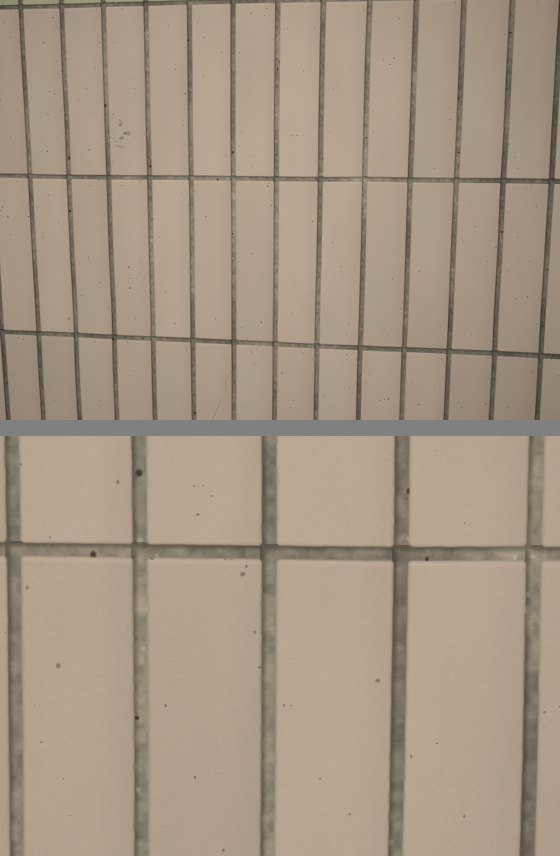
Top, the full canvas; bottom, a detail of the centre.
A Shadertoy shader for this texture:

```glsl
// Tall beige wall tiles in stacked rows, seen slightly askew, with gritty grey joints.
// A quadratic perspective is inverted to get column and row numbers; rounded tile
// edges, per-tile tint, noise, specks, a hairline crack and lens falloff are added.

float hash(vec2 p) {
    return fract(sin(dot(p, vec2(127.1, 311.7))) * 43758.545);
}

float noise(vec2 p) {
    vec2 i = floor(p), f = fract(p);
    f = f * f * (3.0 - 2.0 * f);
    return mix(mix(hash(i), hash(i + vec2(1, 0)), f.x),
               mix(hash(i + vec2(0, 1)), hash(i + vec2(1, 1)), f.x), f.y);
}

float fbm(vec2 p) {
    float sum = 0.0, weight = 0.5;
    for (int i = 0; i < 4; i++) {
        sum += weight * noise(p);
        p = p * 2.03 + 7.1;
        weight *= 0.5;
    }
    return sum;
}

// Solves a*n + b*n*n = d; returns n and the local spacing
vec2 gridNumber(float a, float b, float d) {
    float spacing = sqrt(max(a * a + 4.0 * b * d, 1e-5));
    return vec2(2.0 * d / (a + spacing), spacing);
}

// Random soft dots, one candidate in each cell
float specks(vec2 p, float cells, float density) {
    vec2 g = p * cells, id = floor(g);
    vec2 center = 0.3 + 0.4 * vec2(hash(id + 3.7), hash(id + 9.2));
    vec2 d = (fract(g) - center) * vec2(1.0, 0.6 + 0.8 * hash(id + 5.1));
    float radius = 0.1 + 0.16 * hash(id + 1.3);
    return step(hash(id), density) * smoothstep(radius, radius * 0.3, length(d));
}

void mainImage(out vec4 fragColor, in vec2 fragCoord) {
    // Unit is the canvas width, y runs downward
    vec2 p = vec2(fragCoord.x, iResolution.y - fragCoord.y) / iResolution.x;
    float blur = max(0.8 / iResolution.x, 0.0008);

    // Columns fan out upward and widen to the right; rows tilt and shrink downward
    vec2 wobble = 0.0016 * (vec2(noise(p * 9.0), noise(p * 9.0 + 40.0)) - 0.5);
    vec2 w = p + wobble;
    vec2 column = gridNumber(0.0806 - 0.0095 * w.y, 0.00065 + 0.0002 * w.y,
                             w.x - 0.496 + 0.008 * w.y);
    float across = w.x - 0.495;
    vec2 row = gridNumber(0.3066 + 0.034 * across, -0.0111,
                          w.y - 0.319 - 0.01 * across);
    vec2 cell = vec2(column.x, row.x);
    vec2 tile = floor(cell);

    // Signed offset from the nearest joint, then distance inside the tile
    vec2 offset = (fract(cell + 0.5) - 0.5) * vec2(column.y, row.y);
    float grit = fbm(p * 170.0);
    vec2 halfJoint = vec2(0.0039 + 0.0014 * p.x * (1.0 - p.y), 0.0037 + 0.0008 * p.x);
    vec2 inside = abs(offset) - halfJoint - 0.0009 * (grit - 0.47);
    float edge = 0.0026 - length(max(0.0026 - inside, 0.0));
    float tileMask = smoothstep(-blur, blur, edge);

    // Glaze: tint per tile, soft clouding, shaded right side, bright upper rim
    vec3 glaze = vec3(0.722, 0.648, 0.572);
    glaze = mix(glaze, vec3(0.66, 0.65, 0.53), step(cell.y, -1.0));
    glaze *= 0.985 + 0.035 * hash(tile + 20.0);
    glaze *= 0.97 + 0.06 * fbm(p * vec2(14.0, 7.0) + tile * 3.1);
    glaze *= 0.992 + 0.016 * hash(floor(p * 600.0));
    glaze *= 1.0 - 0.035 * smoothstep(0.6, 1.0, fract(cell.x));
    float rim = smoothstep(0.0045, 0.001, inside.y) * step(0.0, offset.y);
    glaze *= 1.0 + 0.05 * rim - 0.08 * smoothstep(0.0022, 0.0, edge);

    // Dirt gathers at the upper left and just below the joints
    float leftTop = smoothstep(0.6, 0.0, length(p - vec2(0.13, 0.18)));
    float underJoint = smoothstep(0.025, 0.0, inside.y) * step(0.0, offset.y);
    float patchy = smoothstep(0.45, 0.7, fbm(p * 12.0 + 5.0));
    float density = 0.004 + 0.035 * leftTop * patchy + 0.03 * underJoint;
    float dirt = 0.45 * specks(p, 110.0, density) + 0.5 * specks(p + 0.37, 230.0, density);
    float smudge = smoothstep(0.035, 0.0, length((p - vec2(0.212, 0.238)) * vec2(1.0, 0.8)));
    dirt += 0.55 * smudge * smoothstep(0.5, 0.68, fbm(p * 130.0));
    glaze = mix(glaze, vec3(0.30, 0.25, 0.20), min(dirt, 0.8));

    // Hairline crack in the lower row
    float crackX = 0.414 - 0.35 * (p.y - 0.66) + 0.012 * (noise(p.yy * 40.0) - 0.5);
    float crack = smoothstep(0.0012, 0.0002, abs(p.x - crackX)) * step(0.65, p.y);
    glaze *= 1.0 - 0.22 * crack * noise(p * 90.0);

    // Mortar: grainy, shadowed along its left and upper sides, pitted here and there
    vec3 mortar = vec3(0.535, 0.495, 0.430) * (0.78 + 0.44 * grit);
    mortar *= 0.86 + 0.28 * noise(p * vec2(22.0, 14.0));
    vec2 side = smoothstep(vec2(0.0), -halfJoint, offset) * step(-halfJoint - 0.001, offset);
    mortar *= 1.0 - 0.28 * max(side.x, side.y);
    float pits = specks(p + 0.11, 75.0, 0.05);
    mortar = mix(mortar, vec3(0.20, 0.15, 0.11), 0.75 * pits);
    mortar += 0.09 * specks(p + 0.63, 95.0, 0.09);

    // Light falls off from the upper middle, faster in the recessed joints
    vec2 fromLight = p - vec2(0.46, 0.29);
    float falloff = dot(fromLight, fromLight);
    glaze *= 1.0 - 0.5 * falloff;
    mortar *= 1.0 - 0.95 * falloff;
    fragColor = vec4(mix(mortar, glaze, tileMask), 1.0);
}
```
